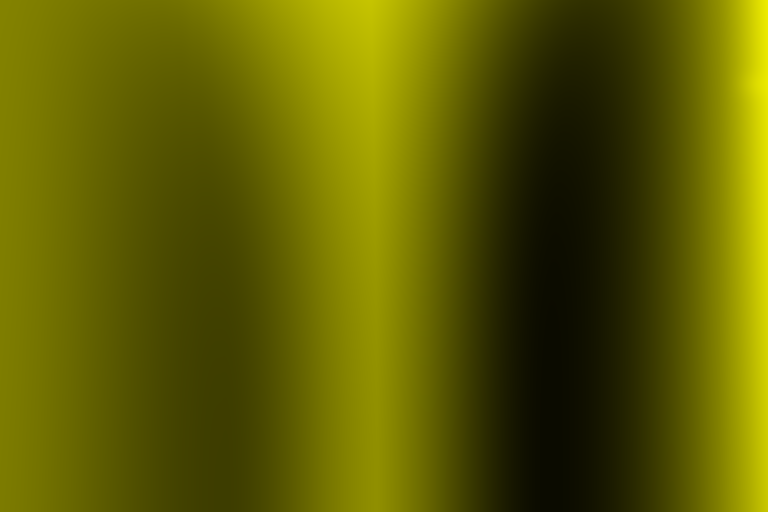
A WebGL 1 fragment shader for this background:

```glsl
precision highp float;
// Soft yellow satin folds: two dark valleys between three bright upright ridges.

uniform vec2 u_resolution;

#define TINT vec3(1.0, 0.993, 0.0)
#define RIDGE_X 0.491
#define LEFT_VALLEY_X 0.292
#define RIGHT_VALLEY_X 0.715
#define STREAK_COUNT 80.0
#define STREAK_STRENGTH 0.003
#define GLINT_POS vec2(0.98, 0.835)
#define GLINT_STRENGTH 0.035

float hash(float n) {
    return fract(sin(n * 127.1) * 43758.5453);
}

// Smooth one-dimensional noise
float noise(float x) {
    float cell = floor(x);
    return mix(hash(cell), hash(cell + 1.0), smoothstep(0.0, 1.0, fract(x)));
}

// Climb from a rounded valley to a crest; sharpness turns the crest into a crease
float climb(float valleyX, float crestX, float sharpness, float x) {
    float t = clamp((x - valleyX) / (crestX - valleyX), 0.0, 1.0);
    return mix(smoothstep(0.0, 1.0, t), t * t, sharpness);
}

// Brightness of the cloth; the valleys fade and drift towards the top
float folds(vec2 p) {
    float leftX = LEFT_VALLEY_X - 0.09 * pow(p.y, 3.0);
    float rightX = RIGHT_VALLEY_X + 0.05 * pow(p.y, 3.0);
    float ridgeX = RIDGE_X - 0.008 * p.y * p.y;

    float leftEdge = 0.495 + 0.025 * p.y;
    float leftValley = 0.24 + 0.205 * pow(p.y, 2.9);
    float ridge = 0.565 + 0.21 * pow(p.y, 2.5);
    float rightValley = 0.042 + 0.153 * pow(p.y, 4.3);
    float rightEdge = 0.79 + 0.09 * p.y;

    if (p.x < leftX)
        return mix(leftValley, leftEdge, climb(leftX, -0.02, 0.15, p.x));
    if (p.x < ridgeX)
        return mix(leftValley, ridge, climb(leftX, ridgeX, 0.22, p.x));
    if (p.x < rightX)
        return mix(rightValley, ridge, climb(rightX, ridgeX, 0.38, p.x));
    return mix(rightValley, rightEdge, climb(rightX, 1.0, 0.95, p.x));
}

void main() {
    vec2 p = gl_FragCoord.xy / u_resolution;
    float light = folds(p);

    // Bright right border with a small glint
    light += 0.06 * p.y * smoothstep(0.94, 0.99, p.x);
    vec2 offset = (p - GLINT_POS) / vec2(0.022, 0.025);
    light += GLINT_STRENGTH * exp(-dot(offset, offset));

    // Faint vertical weave
    float streak = noise(p.x * STREAK_COUNT) - 0.5;
    light *= 1.0 + 2.0 * STREAK_STRENGTH * streak;

    gl_FragColor = vec4(clamp(light * TINT, 0.0, 1.0), 1.0);
}
```
